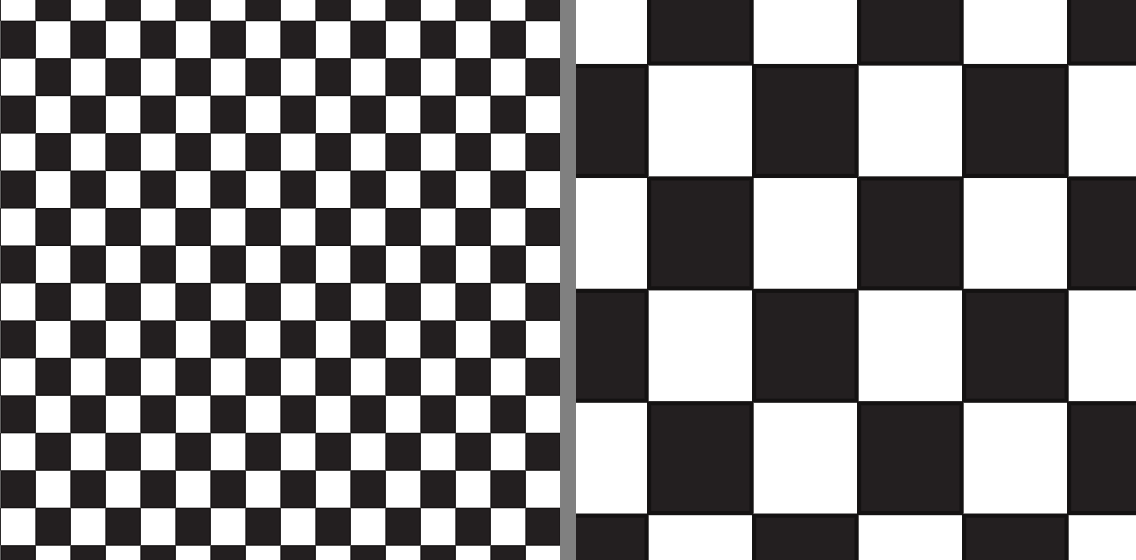
Left, the full canvas; right, a detail of the centre.
Write a WebGL 2 fragment shader that draws this pattern.

```glsl
#version 300 es
precision highp float;
// Checkerboard of slightly tall dark and white cells, cropped at top and bottom.
// A signed distance to the nearest cell edge, positive inside dark cells,
// gives the smooth boundary, a small ink spread and a darker rim.

uniform vec2 u_resolution;
out vec4 outColor;

// Layout, in units of the canvas
const vec2 CELL_SIZE = vec2(0.0625, 0.0669);   // 16 columns, about 15 rows
const vec2 GRID_ORIGIN = vec2(0.0011, -0.0409); // lower left corner of cell 0,0
const float INK_SPREAD = 0.0005;                // growth of dark cells over white
const float RIM_WIDTH = 0.0020;                 // darker band inside dark cells

// Colours
const vec3 WHITE = vec3(1.0);
const vec3 CHARCOAL = vec3(0.137, 0.122, 0.126);
const vec3 RIM_BLACK = vec3(0.08, 0.07, 0.07);

// Distance to the nearest cell edge: positive in dark cells, negative in white
float checkerDistance(vec2 p) {
    vec2 grid = (p - GRID_ORIGIN) / CELL_SIZE;
    vec2 cell = floor(grid);
    vec2 toEdge = (0.5 - abs(fract(grid) - 0.5)) * CELL_SIZE;
    float parity = mod(cell.x + cell.y, 2.0);
    return min(toEdge.x, toEdge.y) * (1.0 - 2.0 * parity);
}

// Fraction of a pixel lying on the positive side of an edge
float coverage(float dist, float pixel) {
    return clamp(0.5 + dist / pixel, 0.0, 1.0);
}

void main() {
    float canvasSize = min(u_resolution.x, u_resolution.y);
    float pixel = 1.0 / canvasSize;
    float dist = checkerDistance(gl_FragCoord.xy / canvasSize);

    // Dark cells with their rim, laid over white
    vec3 ink = mix(RIM_BLACK, CHARCOAL, coverage(dist - RIM_WIDTH, pixel));
    vec3 color = mix(WHITE, ink, coverage(dist + INK_SPREAD, pixel));
    outColor = vec4(color, 1.0);
}
```
